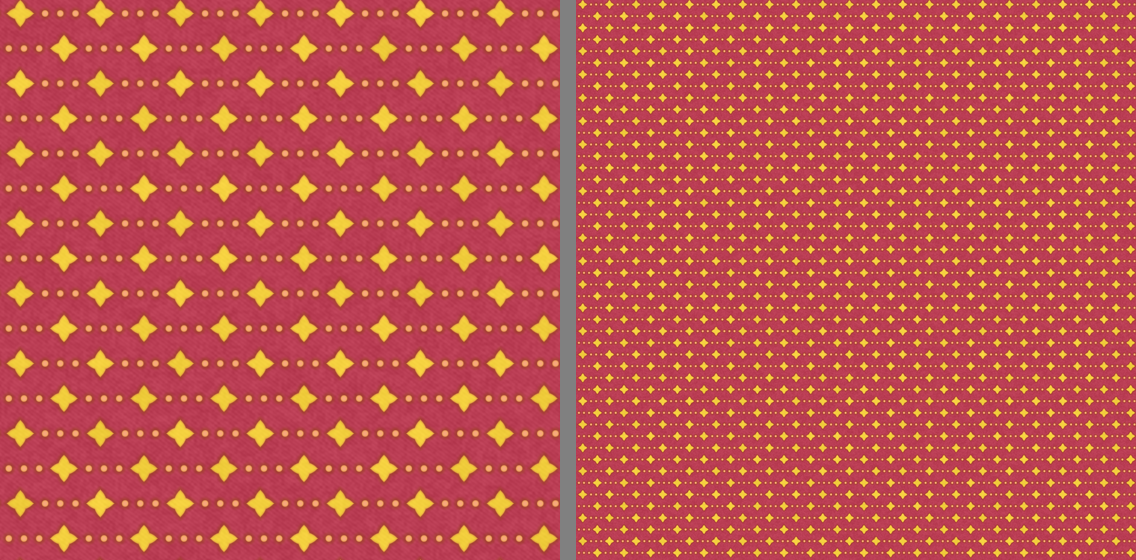
Left: one tile. Right: repeated 3 by 3.
A Shadertoy shader for this pattern:

```glsl
// Rows of four-petalled yellow stars joined by three peach dots on crimson cloth.
// Alternate rows are shifted; motifs are distance functions with a brown halo,
// over a fine weave of wrapping noise so the tile is seamless.

#define COLUMNS 7.0          // stars per row
#define ROWS 16.0            // even, so the shifted rows wrap
#define ROW_PHASE 0.115      // lower edge of the first row, in rows
#define SHIFT_EVEN 0.80      // star position in even rows, in columns
#define SHIFT_ODD 0.254      // star position in odd rows, in columns
#define PETAL vec2(0.0240, 0.0112)  // half length and half width
#define DOT_RADIUS 0.0057
#define DOT_GAP 0.19         // dot spacing, in columns
#define HALO 0.0085          // reach of the brown rim
#define SOFTNESS 0.0016      // printed edge blur
#define GRAIN 0.045          // strength of the weave
#define GRAIN_CELLS 192.0    // noise cells across the tile

float hash(vec2 p) {
    vec3 q = fract(p.xyx * 0.1031);
    q += dot(q, q.yzx + 33.33);
    return fract((q.x + q.y) * q.z);
}

// Value noise that repeats after a whole number of cells.
float wrappedNoise(vec2 p, float period) {
    vec2 cell = floor(p), f = fract(p);
    f = f * f * (3.0 - 2.0 * f);
    vec2 a = mod(cell, period), b = mod(cell + 1.0, period);
    return mix(mix(hash(a), hash(vec2(b.x, a.y)), f.x),
               mix(hash(vec2(a.x, b.y)), hash(b), f.x), f.y);
}

// Pointed lens lying along x.
float lens(vec2 p, vec2 size) {
    float radius = dot(size, size) / (2.0 * size.y);
    p = abs(p);
    return length(p + vec2(0.0, radius - size.y)) - radius;
}

float star(vec2 p, vec2 size) {
    return min(lens(p, size), lens(p.yx, size));
}

float cover(float d, float blur) {
    return 1.0 - smoothstep(-blur, blur, d);
}

void mainImage(out vec4 fragColor, in vec2 fragCoord) {
    vec2 uv = fragCoord / iResolution.xy;
    float blur = max(SOFTNESS, 0.8 / min(iResolution.x, iResolution.y));

    // Row and column of the nearest star
    float rowPos = uv.y * ROWS - ROW_PHASE;
    float row = floor(rowPos);
    float shift = mod(row, 2.0) < 0.5 ? SHIFT_EVEN : SHIFT_ODD;
    float colPos = uv.x * COLUMNS - shift + 0.5;
    vec2 local = vec2(fract(colPos), fract(rowPos)) - 0.5;
    vec2 p = local / vec2(COLUMNS, ROWS);
    vec2 id = mod(vec2(floor(colPos), row), vec2(COLUMNS, ROWS));
    float vary = hash(id + 7.0) - 0.5;

    // Star, and three dots centred between neighbouring stars
    float starDist = star(p, PETAL * (1.0 + 0.04 * vary));
    float fromMiddle = 0.5 - abs(local.x);
    float dotX = min(fromMiddle, abs(fromMiddle - DOT_GAP)) / COLUMNS;
    float dotDist = length(vec2(dotX, p.y)) - DOT_RADIUS;

    // Cloth: soft grain and a diagonal twill
    float grain = wrappedNoise(uv * GRAIN_CELLS, GRAIN_CELLS) - 0.5;
    float blotch = wrappedNoise(uv * 48.0, 48.0) - 0.5;
    float twill = sin(6.2831853 * (uv.x * 96.0 + uv.y * 128.0));
    float weave = GRAIN * (grain + 0.5 * blotch + 0.2 * twill);
    vec3 color = vec3(0.73, 0.24, 0.33) + weave;

    // Brown rim around every motif
    float rim = 1.0 - smoothstep(0.0, HALO, min(starDist, dotDist));
    color = mix(color, vec3(0.64, 0.25, 0.19) + 0.5 * weave, 0.9 * rim);

    // Peach dots, then stars deepening to amber at the edge
    vec3 peach = mix(vec3(0.95, 0.66, 0.36), vec3(0.97, 0.66, 0.49),
                     smoothstep(0.0, 0.0035, -dotDist));
    color = mix(color, peach, cover(dotDist, blur));
    vec3 yellow = mix(vec3(0.93, 0.70, 0.26), vec3(0.95, 0.81, 0.24),
                      smoothstep(0.0, 0.0045, -starDist));
    yellow += 0.03 * vary + 0.5 * weave;
    color = mix(color, yellow, cover(starDist, blur));

    fragColor = vec4(clamp(color, 0.0, 1.0), 1.0);
}
```
